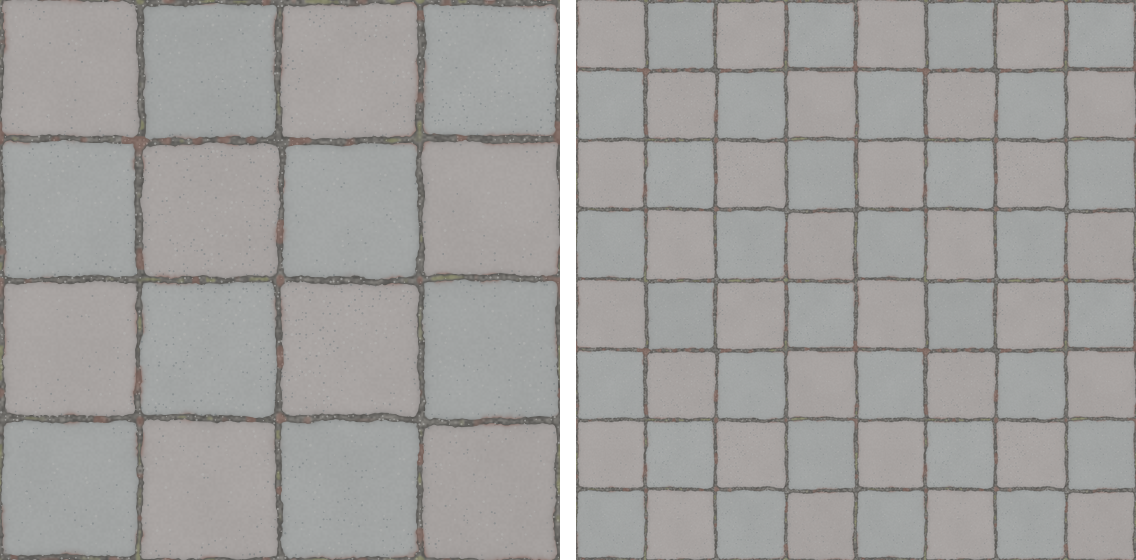
Left, the tile; right, the same tile 2 across and 2 down.
Give the GLSL for this texture, as a Shadertoy shader.

```glsl
// Worn grey paving: a 4 by 4 checker of warm and cool square slabs with gritty joints.
// Joint lines wander by layered sines and hashed offsets; cellular dots make the
// speckles and grit. Every lattice wraps, so the square tiles without a seam.

const float TAU = 6.2831853;
const float SLABS = 4.0;

const vec3 WARM_SLAB  = vec3(0.658, 0.640, 0.632);
const vec3 COOL_SLAB  = vec3(0.634, 0.644, 0.641);
const vec3 DARK_FLECK = vec3(0.47, 0.50, 0.51);
const vec3 PALE_FLECK = vec3(0.71, 0.71, 0.70);
const vec3 GROUT_DARK = vec3(0.32, 0.315, 0.305);
const vec3 GROUT_PALE = vec3(0.56, 0.55, 0.53);
const vec3 MOSS       = vec3(0.56, 0.57, 0.41);
const vec3 RUST       = vec3(0.56, 0.41, 0.37);

vec3 hash3(vec2 p) {
    vec3 q = fract(p.xyx * vec3(0.1031, 0.1030, 0.0973));
    q += dot(q, q.yxz + 33.33);
    return fract((q.xxy + q.yzz) * q.zyx);
}

// Smooth value noise on a wrapping lattice
float wrapNoise(vec2 uv, float cells, float seed) {
    vec2 g = uv * cells, i = floor(g), f = fract(g);
    f = f * f * (3.0 - 2.0 * f);
    float a = hash3(mod(i, cells) + seed).x;
    float b = hash3(mod(i + vec2(1, 0), cells) + seed).x;
    float c = hash3(mod(i + vec2(0, 1), cells) + seed).x;
    float d = hash3(mod(i + 1.0, cells) + seed).x;
    return mix(mix(a, b, f.x), mix(c, d, f.x), f.y);
}

// Cellular dots: at most one round fleck per cell, kept with the given density
float flecks(vec2 uv, float cells, float density, float seed) {
    vec2 g = uv * cells;
    vec3 h = hash3(mod(floor(g), cells) + seed);
    float radius = mix(0.30, 0.13, h.z / max(density, 0.001));
    float dist = length(fract(g) - 0.3 - 0.4 * h.xy);
    float pixel = cells / iResolution.y;
    return step(h.z, density) * clamp((radius - dist) / pixel + 0.5, 0.0, 1.0);
}

// Nearest joint line: x = signed offset from its centre, y = half width, z = line index
vec3 joint(float across, float along, float seed) {
    float line = round(across);
    float wrapped = mod(line, SLABS);
    vec3 h = hash3(vec2(wrapped, mod(floor(along), SLABS)) + seed);
    float turn = TAU * along / SLABS;
    float wander = 0.007 * sin(3.0 * turn + 2.1 * wrapped + seed)
                 + 0.004 * sin(11.0 * turn + 4.3 * wrapped);
    float centre = wander + 0.028 * (h.x - 0.5);
    float halfWidth = 0.018 + 0.009 * h.y + 0.003 * sin(7.0 * turn + TAU * h.z);
    return vec3(across - line - centre, halfWidth, line);
}

// Smooth minimum, which rounds the slab corners
float roundMin(float a, float b, float radius) {
    float k = max(radius - abs(a - b), 0.0) / radius;
    return min(a, b) - 0.25 * radius * k * k;
}

vec3 slabColour(vec2 uv, vec2 id, float edge) {
    vec3 h = hash3(id + 71.0);
    vec3 base = mix(COOL_SLAB, WARM_SLAB, mod(id.x + id.y, 2.0));
    base += 0.014 * (h.x - 0.5);
    base += 0.016 * (wrapNoise(uv, 16.0, 5.0) - 0.5);
    base += 0.020 * (wrapNoise(uv, 256.0, 9.0) - 0.5);

    // Pits gather in patches and along the edges
    float patchy = smoothstep(0.25, 0.8, wrapNoise(uv, 12.0, 23.0));
    float wear = mix(0.25, 1.0, h.y);
    float pits = wear * (0.02 + 0.08 * patchy + 0.16 * exp(-edge * 16.0));
    base = mix(base, DARK_FLECK, 0.55 * flecks(uv, 160.0, pits, 31.0));
    base = mix(base, PALE_FLECK, 0.50 * flecks(uv, 120.0, 0.10 * wear, 57.0));

    // Soft grime beside the joint, with rusty chips here and there
    base *= 1.0 - 0.11 * exp(-max(edge, 0.0) * 55.0);
    float rust = smoothstep(0.62, 0.85, wrapNoise(uv, 24.0, 83.0));
    return mix(base, RUST, 0.6 * rust * exp(-max(edge, 0.0) * 90.0));
}

vec3 groutColour(vec2 uv, float depth) {
    float grit = 0.6 * wrapNoise(uv, 220.0, 13.0) + 0.4 * wrapNoise(uv, 90.0, 17.0);
    float crown = smoothstep(0.0, 0.022, depth);
    vec3 col = mix(GROUT_DARK, GROUT_PALE, grit * mix(0.45, 1.05, crown));
    col = mix(col, PALE_FLECK, 0.6 * flecks(uv, 150.0, 0.22, 41.0));
    float tint = wrapNoise(uv, 40.0, 67.0);
    col = mix(col, MOSS, 0.6 * smoothstep(0.70, 0.9, tint) * crown);
    return mix(col, RUST, 0.5 * smoothstep(0.28, 0.1, tint));
}

void mainImage(out vec4 fragColor, in vec2 fragCoord) {
    vec2 uv = fragCoord / iResolution.xy;
    vec2 p = uv * SLABS;

    // Distance from the slab edge: positive on slabs, negative in joints
    vec3 upright = joint(p.x, p.y, 3.0);
    vec3 level = joint(p.y, p.x, 19.0);
    float edge = roundMin(abs(upright.x) - upright.y, abs(level.x) - level.y, 0.05);
    edge += 0.014 * (wrapNoise(uv, 64.0, 29.0) - 0.5);
    edge += 0.012 * (wrapNoise(uv, 160.0, 37.0) - 0.5);

    // Slab on this side of both joint lines
    vec2 id = vec2(upright.z, level.z) - step(vec2(upright.x, level.x), vec2(0.0));
    id = mod(id, SLABS);

    float pixel = SLABS / iResolution.y;
    float slab = smoothstep(-0.7 * pixel, 0.7 * pixel, edge);
    vec3 col = mix(groutColour(uv, -edge), slabColour(uv, id, edge), slab);
    fragColor = vec4(col, 1.0);
}
```
